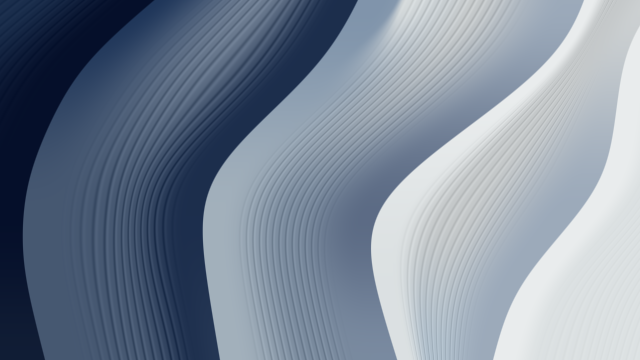
Reproduce this background procedurally as a Shadertoy shader.

```glsl
// Layered satin ribbons sweeping from deep navy at left to white at right.
// Each rim is a line bent by soft corners; between two rims a ribbon blends
// rim, body and shadow colours, and carries a fan of fine wavy grooves.

const float TIGHT_BEND = 0.06;  // corner softness of the outer rims
const float ROUND_BEND = 0.075; // corner softness of the inner rims
const float GROOVE_WARP = 1.6;
const vec3 INK       = vec3(0.02, 0.06, 0.165);
const vec3 NAVY      = vec3(0.11, 0.18, 0.30);
const vec3 DEEP_BLUE = vec3(0.12, 0.21, 0.35);
const vec3 SLATE     = vec3(0.275, 0.345, 0.445);
const vec3 STEEL     = vec3(0.44, 0.50, 0.58);
const vec3 DUSK      = vec3(0.36, 0.42, 0.52);
const vec3 MIST      = vec3(0.635, 0.69, 0.735);
const vec3 HAZE      = vec3(0.61, 0.665, 0.73);
const vec3 PEARL     = vec3(0.77, 0.785, 0.79);
const vec3 SILVER    = vec3(0.86, 0.88, 0.885);
const vec3 WHITE     = vec3(0.915, 0.927, 0.93);

float hash(vec2 p) {
    return fract(sin(dot(p, vec2(127.1, 311.7))) * 43758.5);
}

float noise(vec2 p) {
    vec2 i = floor(p), f = fract(p);
    f = f * f * (3.0 - 2.0 * f);
    return mix(mix(hash(i), hash(i + vec2(1, 0)), f.x),
               mix(hash(i + vec2(0, 1)), hash(i + vec2(1, 1)), f.x), f.y);
}

// Horizontal place of a rim: a line whose slope changes by turn at each knot
float rim(float y, float start, float slope, vec3 turn, vec3 knot, float bend) {
    vec3 corner = bend * log(1.0 + exp((y - knot) / bend));
    return start + slope * y + dot(turn, corner);
}

// Relief of grooves: a thin dark cut with a lit lip beside it. The span tells
// where the grooves begin, reach full depth, start to fade and end.
float grooves(float f, float y, float count, vec4 span, float seed) {
    float warp = noise(vec2(f * 4.0 + seed, y * 2.5)) - 0.5;
    float phase = 6.2832 * (f * count + GROOVE_WARP * warp);
    float cut = pow(0.5 + 0.5 * cos(phase), 5.0);
    float lip = pow(0.5 + 0.5 * cos(phase - 1.7), 4.0);
    float mask = smoothstep(span.x, span.y, f) * (1.0 - smoothstep(span.z, span.w, f));
    float tooFine = smoothstep(1.8, 3.1, fwidth(phase));
    return (0.5 * lip - cut) * mask * (1.0 - tooFine);
}

// Three-colour sweep across a ribbon, f running from 0 to 1
vec3 sweep(vec3 lit, vec3 body, vec3 shadow, float f, vec2 bodySpan, vec2 shadowSpan) {
    vec3 c = mix(lit, body, smoothstep(bodySpan.x, bodySpan.y, f));
    return mix(c, shadow, smoothstep(shadowSpan.x, shadowSpan.y, f));
}

float cover(float d) {
    float w = 0.7 * fwidth(d);
    return smoothstep(-w, w, d);
}

void mainImage(out vec4 fragColor, in vec2 fragCoord) {
    vec2 p = fragCoord / iResolution.y;
    p.x += 0.5 * (16.0 / 9.0 - iResolution.x / iResolution.y);
    float y = p.y;
    float high = smoothstep(0.4, 1.0, y);
    float low = 1.0 - smoothstep(0.0, 0.4, y);

    // Rims from left to right
    float r1 = rim(y, 0.125, -0.259, vec3(0.3125, 0.394, 0.771), vec3(0.28, 0.5, 0.82), TIGHT_BEND);
    float r2 = rim(y, 0.611, -0.172, vec3(1.43, -0.845, 0.0), vec3(0.507, 0.83, 1.0), ROUND_BEND);
    float r3 = rim(y, 1.103, -0.318, vec3(1.817, -1.29, 0.0), vec3(0.426, 0.85, 1.0), ROUND_BEND);
    float r4 = rim(y, 1.368, 0.231, vec3(0.741, -0.893, 0.81), vec3(0.2, 0.49, 0.9), TIGHT_BEND);
    float f1 = (p.x - r1) / (r2 - r1);
    float f2 = (p.x - r2) / (r3 - r2);
    float f3 = (p.x - r3) / (r4 - r3);
    float f4 = (p.x - r4) / 0.5;

    // Dark backdrop, bluer at the upper left and at the foot
    float away = r1 - p.x;
    vec3 col = mix(INK, DEEP_BLUE * 0.85, smoothstep(0.07, 0.36, away) * high);
    col = mix(col, NAVY * 0.75, 0.7 * low);
    col += 0.025 * high * grooves(1.0 - away * 1.6, y, 20.0, vec4(0.2, 0.4, 0.7, 0.9), 3.0);

    // Slate ribbon
    vec3 c = sweep(mix(SLATE, DEEP_BLUE, high), mix(SLATE, STEEL, high * 0.9), NAVY,
                   f1, vec2(0.0, 0.5), vec2(0.52, 0.9));
    c = mix(c, SLATE, 0.2 * low * smoothstep(0.8, 1.0, f1));
    c += 0.085 * grooves(f1, y, 21.0, vec4(0.18, 0.5, 0.72, 0.88), 11.0);
    col = mix(col, c, cover(p.x - r1));

    // Misty ribbon, with a pale fold opening near the top
    vec3 body = mix(vec3(0.475, 0.54, 0.615), PEARL, high);
    vec3 shade = mix(mix(DUSK, HAZE, high), STEEL * 1.08, low);
    c = sweep(mix(MIST, vec3(0.50, 0.58, 0.67), high), body, shade,
              f2, vec2(0.1, 0.52), vec2(0.5, 0.92));
    float fold = smoothstep(0.72, 1.0, y);
    float foldWidth = mix(0.16, 0.02, fold);
    float foldSide = smoothstep(-foldWidth, foldWidth, f2 - 0.19);
    c = mix(c, SILVER * 0.97, fold * foldSide * (1.0 - smoothstep(0.22, 0.6, f2)));
    c += 0.075 * grooves(f2, y, 25.0, vec4(0.17, 0.3, 0.6, 0.78), 23.0);
    col = mix(col, c, cover(p.x - r2));

    // Pearl ribbon with a white rim
    vec3 lit = mix(SILVER, WHITE, smoothstep(0.2, 0.8, y));
    c = sweep(lit, mix(PEARL, MIST * 1.08, low), mix(HAZE, PEARL * 1.04, high),
              f3, vec2(0.12, 0.34), vec2(0.42, 0.9));
    c += 0.06 * grooves(f3, y, 23.0, vec4(0.12, 0.26, 0.55, 0.78), 37.0);
    col = mix(col, c, cover(p.x - r3));

    // White ribbon at the right
    c = sweep(WHITE, SILVER, SILVER * 1.01, f4, vec2(0.1, 0.26), vec2(0.6, 1.0));
    c += 0.015 * grooves(f4, y, 24.0, vec4(0.15, 0.4, 0.9, 1.2), 51.0);
    col = mix(col, c, cover(p.x - r4));

    fragColor = vec4(clamp(col, 0.0, 1.0), 1.0);
}
```
